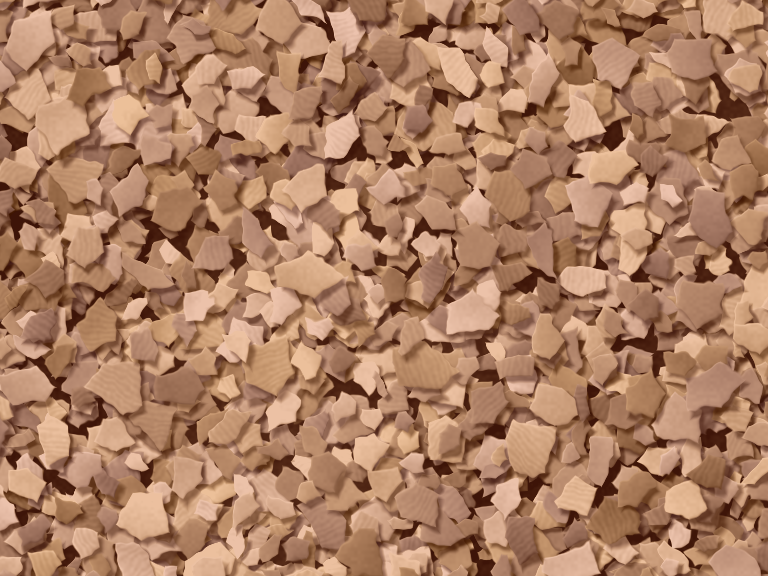
Give the GLSL for this texture, as a WebGL 1 fragment shader.

```glsl
precision highp float;

uniform vec2 u_resolution;

const int LAYERS = 10;
const int SIDES = 5;
const float TAU = 6.2831853;
const vec2 SHADOW_SHIFT = vec2(0.007, -0.009);

vec4 hash4(vec2 p) {
  vec4 h = fract(p.xyxy * vec4(0.1031, 0.1030, 0.0973, 0.1099));
  h += dot(h, h.wzxy + 33.33);
  return fract((h.xxyz + h.yzzw) * h.zywx);
}

vec2 noise2(vec2 p) {
  vec2 cell = floor(p);
  vec2 f = fract(p);
  f = f * f * (3.0 - 2.0 * f);
  vec2 low = mix(hash4(cell).xy, hash4(cell + vec2(1.0, 0.0)).xy, f.x);
  vec2 high = mix(hash4(cell + vec2(0.0, 1.0)).xy, hash4(cell + 1.0).xy, f.x);
  return mix(low, high, f.y) - 0.5;
}

mat2 rotation(float angle) {
  float c = cos(angle);
  float s = sin(angle);
  return mat2(c, s, -s, c);
}

// Distances from two points to one random convex polygon
vec2 flakeDistances(vec2 a, vec2 b, float radius, vec2 seed) {
  vec2 d = vec2(-1.0);
  for (int i = 0; i < SIDES; i++) {
    float side = float(i);
    vec4 rnd = hash4(seed + vec2(17.3, 5.7) * (side + 1.0));
    float angle = TAU * (side + 0.5 * rnd.x) / float(SIDES);
    vec2 normal = vec2(cos(angle), sin(angle));
    float reach = radius * mix(0.55, 1.0, rnd.y);
    d = max(d, vec2(dot(a, normal), dot(b, normal)) - reach);
  }
  return d;
}

// x is the tone from 0 to 5, y the ochre tint
vec2 addFlake(vec2 under, vec2 p, vec2 shift, float size, vec2 seed, float blur) {
  vec4 shape = hash4(seed);
  vec4 look = hash4(seed + 71.9);
  mat2 turn = rotation(TAU * shape.x);
  vec2 stretch = vec2(1.0, mix(1.0, 1.9, shape.y * shape.y));
  vec2 local = turn * p * stretch;
  vec2 lit = turn * (p - shift) * stretch;
  float radius = size * mix(0.30, 0.53, shape.z);
  vec2 d = flakeDistances(local, lit, radius, seed);

  float shadow = 1.0 - smoothstep(-0.005, 0.006, d.y);
  under.x *= 1.0 - 0.55 * shadow;

  float facing = clamp((d.y - d.x) / length(shift), -1.0, 1.0);
  float tone = 2.35 + 2.75 * look.x;
  tone += 0.9 * dot(local, vec2(look.y, look.z) - 0.5) / radius;
  tone += facing * (0.25 * smoothstep(-0.018, 0.0, d.x) + 0.65 * smoothstep(-0.005, 0.0, d.x));
  tone += 0.13 * step(0.65, look.w) * sin(local.x * 620.0);

  float cover = 1.0 - smoothstep(-blur, blur, d.x);
  return mix(under, vec2(tone, look.z), cover);
}

// One jittered grid of flakes
vec2 addLayer(vec2 under, vec2 p, float layer, float blur) {
  float size = mix(0.062, 0.112, fract(layer * 0.618 + 0.2));
  vec2 offset = layer * vec2(13.7, 29.1);
  vec2 ragged = 0.013 * noise2(p * 30.0 + offset) + 0.005 * noise2(p * 85.0 + offset);
  mat2 turn = rotation(layer * 1.3);
  vec2 q = turn * (p + ragged) + 4.0;
  vec2 shift = turn * SHADOW_SHIFT;
  vec2 home = floor(q / size);
  for (int y = -1; y <= 1; y++) {
    for (int x = -1; x <= 1; x++) {
      vec2 cell = home + vec2(float(x), float(y));
      vec2 seed = cell + layer * vec2(137.0, 59.0);
      vec4 rnd = hash4(seed + 311.3);
      if (rnd.z < 0.8) {
        vec2 center = (cell + 0.5 + 0.6 * (rnd.xy - 0.5)) * size;
        under = addFlake(under, q - center, shift, size, seed, blur);
      }
    }
  }
  return under;
}

vec3 cardboard(float tone) {
  vec3 color = mix(vec3(0.24, 0.08, 0.03), vec3(0.39, 0.22, 0.13), clamp(tone, 0.0, 1.0));
  color = mix(color, vec3(0.54, 0.37, 0.27), clamp(tone - 1.0, 0.0, 1.0));
  color = mix(color, vec3(0.67, 0.49, 0.38), clamp(tone - 2.0, 0.0, 1.0));
  color = mix(color, vec3(0.78, 0.60, 0.47), clamp(tone - 3.0, 0.0, 1.0));
  return mix(color, vec3(0.90, 0.73, 0.61), clamp(tone - 4.0, 0.0, 1.2));
}

void main() {
  vec2 p = gl_FragCoord.xy / u_resolution.y;
  float blur = max(0.0018, 0.75 / u_resolution.y);
  vec2 pile = vec2(0.3, 0.5);
  for (int i = 0; i < LAYERS; i++) {
    pile = addLayer(pile, p, float(i), blur);
  }

  // Broad light variation and fine paper grain
  pile.x += 0.7 * noise2(p * 5.0 + 8.0).x + 0.3 * noise2(p * 170.0).x;
  vec3 color = cardboard(pile.x) + (pile.y - 0.5) * vec3(0.0, -0.01, -0.08);
  gl_FragColor = vec4(clamp(color, 0.0, 1.0), 1.0);
}
```
